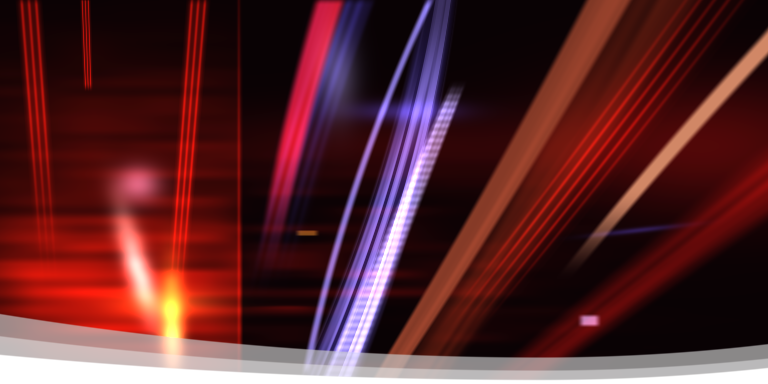
Write a WebGL 2 fragment shader that draws this background.

```glsl
#version 300 es
precision highp float;

uniform vec2 u_resolution;
out vec4 outColor;

const vec3 RED = vec3(0.78, 0.07, 0.03);
const vec3 DEEP_RED = vec3(0.36, 0.03, 0.02);
const vec3 PINK = vec3(0.72, 0.08, 0.20);
const vec3 BLUE = vec3(0.22, 0.20, 0.62);
const vec3 LILAC = vec3(0.74, 0.70, 1.0);
const vec3 COPPER = vec3(0.62, 0.27, 0.18);
const vec3 PEACH = vec3(0.82, 0.53, 0.40);
const vec3 FIRE = vec3(1.0, 0.62, 0.18);

float hash(vec2 p) {
  return fract(sin(dot(p, vec2(127.1, 311.7))) * 43758.5453);
}

float noise(vec2 p) {
  vec2 i = floor(p), f = fract(p);
  f = f * f * (3.0 - 2.0 * f);
  return mix(mix(hash(i), hash(i + vec2(1, 0)), f.x),
             mix(hash(i + vec2(0, 1)), hash(i + vec2(1, 1)), f.x), f.y);
}

// Beam coordinates: x runs across (-1 to 1), y along (0 to 1) from top to foot
vec2 beam(vec2 p, vec2 top, vec2 foot, float bend, float topHalf, float footHalf) {
  float t = (top.y - p.y) / (top.y - foot.y);
  float k = clamp(t, 0.0, 1.0);
  float center = mix(top.x, foot.x, t) + bend * k * (1.0 - k);
  return vec2((p.x - center) / mix(topHalf, footHalf, k), t);
}

float band(float across, float soft) {
  return 1.0 - smoothstep(1.0 - soft, 1.0 + 0.3 * soft, abs(across));
}

float span(float t, float fadeIn, float fadeOut) {
  return smoothstep(-fadeIn, fadeIn, t) * (1.0 - smoothstep(1.0 - fadeOut, 1.0, t));
}

float fibres(vec2 b, float count, float seed) {
  return noise(vec2(b.x * count + seed, b.y * 1.5 + seed));
}

float glow(vec2 p, vec2 center, vec2 size) {
  vec2 d = (p - center) / size;
  return exp(-dot(d, d));
}

float swoop(float x, float base, float left, float right) {
  float d = x - 1.41;
  return base + d * d * (d < 0.0 ? left : right);
}

float below(float y, float edge, float aa) {
  return 1.0 - smoothstep(edge - aa, edge + aa, y);
}

// Dark hall with a glowing panel on the left
vec3 backdrop(vec2 p) {
  float streak = noise(p * vec2(4.0, 42.0));
  float blotch = noise(p * vec2(9.0, 15.0) + 4.0);
  vec3 c = vec3(0.035, 0.006, 0.015);
  c += DEEP_RED * 0.75 * glow(p, vec2(1.85, 0.62), vec2(0.40, 0.17));
  c += DEEP_RED * 0.40 * glow(p, vec2(1.0, 0.62), vec2(0.55, 0.09));
  c += DEEP_RED * 0.75 * streak * streak * glow(p, vec2(0.85, 0.25), vec2(0.5, 0.24));
  float panel = 1.0 - smoothstep(0.625, 0.635, p.x);
  float heat = 0.20 * glow(p, vec2(0.3, 0.65), vec2(0.5, 0.22))
             + 0.85 * glow(p, vec2(0.36, 0.22), vec2(0.33, 0.25))
             + 0.45 * glow(p, vec2(0.06, 0.28), vec2(0.16, 0.13));
  heat *= 0.55 + 0.45 * streak + 0.35 * (blotch - 0.4);
  heat *= 1.0 - 0.45 * glow(p, vec2(0.45, 0.45), vec2(0.5, 0.018));
  c += panel * heat * vec3(0.98, 0.10, 0.03);
  c += RED * 0.35 * glow(p, vec2(0.622, 0.5), vec2(0.004, 0.6));
  c += RED * 0.6 * smoothstep(0.45, 0.8, streak) * glow(p, vec2(0.76, 0.21), vec2(0.12, 0.012));
  c += FIRE * 0.45 * band((p.x - 0.80) / 0.03, 0.5) * band((p.y - 0.393) / 0.008, 0.6);
  return c;
}

// Red vertical trails made of several thin lines
vec3 trail(vec2 b, float fadeOut) {
  float lines = 0.35 + 0.65 * pow(0.5 + 0.5 * cos(b.x * 11.0), 2.0);
  return RED * lines * band(b.x, 0.4) * span(b.y, 0.02, fadeOut);
}

vec3 fire(vec2 p) {
  vec2 flame = vec2(p.x + 0.28 * (p.y - 0.28), p.y);
  float flicker = 0.7 + 0.5 * noise(p * vec2(18.0, 26.0));
  vec3 c = vec3(1.0, 0.80, 0.78) * flicker * glow(flame, vec2(0.365, 0.30), vec2(0.032, 0.13));
  c += vec3(0.55, 0.36, 0.48) * glow(p, vec2(0.36, 0.52), vec2(0.055, 0.045));
  c += FIRE * 1.2 * flicker * glow(p, vec2(0.447, 0.17), vec2(0.028, 0.12));
  c += vec3(0.9, 0.7, 0.45) * glow(p, vec2(0.452, 0.09), vec2(0.025, 0.07));
  return c + FIRE * 0.4 * glow(p, vec2(0.43, 0.21), vec2(0.12, 0.035));
}

vec3 blueBeams(vec2 p) {
  vec2 b = beam(p, vec2(0.91, 1.0), vec2(0.68, 0.2), -0.05, 0.075, 0.06);
  vec3 c = BLUE * 0.6 * fibres(b, 5.0, 2.0) * band(b.x, 0.6) * span(b.y, 0.02, 0.6);
  b = beam(p, vec2(0.86, 1.0), vec2(0.69, 0.28), -0.05, 0.042, 0.03);
  c += mix(PINK, RED, 0.3 + 0.3 * b.x) * band(b.x, 0.5) * span(b.y, 0.02, 0.55);
  c += LILAC * 0.35 * glow(p, vec2(0.88, 0.80), vec2(0.05, 0.11));
  c += BLUE * 0.7 * glow(p, vec2(1.06, 0.71), vec2(0.13, 0.025));
  b = beam(p, vec2(1.12, 1.0), vec2(0.795, 0.02), -0.13, 0.012, 0.012);
  c += mix(BLUE, LILAC, 0.5) * band(b.x, 0.9) * span(b.y, 0.02, 0.03);
  b = beam(p, vec2(1.146, 1.0), vec2(0.86, 0.02), 0.13, 0.045, 0.075);
  float threads = smoothstep(0.25, 0.8, fibres(b, 9.0, 7.0));
  c += mix(BLUE * 0.5, vec3(0.50, 0.46, 0.90), threads) * band(b.x, 0.35) * (0.4 + 0.6 * smoothstep(0.0, 0.35, b.y));
  b = beam(p, vec2(1.18, 0.75), vec2(0.88, 0.015), 0.0, 0.022, 0.042);
  float ripple = 0.88 + 0.12 * cos(b.y * 240.0);
  return c + LILAC * ripple * (0.6 + 0.4 * fibres(b, 4.0, 3.0)) * band(b.x, 0.45) * span(b.y, 0.06, 0.01);
}

vec3 warmBeams(vec2 p, vec3 c) {
  vec2 b = beam(p, vec2(1.70, 1.0), vec2(1.13, 0.07), 0.05, 0.13, 0.07);
  c += vec3(0.30, 0.09, 0.04) * (0.5 + 0.5 * fibres(b, 5.0, 9.0)) * band(b.x, 0.7);
  b = beam(p, vec2(1.86, 1.0), vec2(1.18, 0.12), 0.03, 0.10, 0.07);
  float lines = pow(0.5 + 0.5 * cos(b.x * 17.0), 3.0);
  c += RED * (0.15 + 0.45 * lines) * band(b.x, 0.6) * span(b.y, 0.5, 0.35);
  b = beam(p, vec2(2.08, 0.58), vec2(1.40, 0.06), 0.0, 0.13, 0.08);
  c += DEEP_RED * (0.55 + 0.5 * fibres(b, 4.0, 5.0)) * band(b.x, 0.7);
  b = beam(p, vec2(1.585, 1.0), vec2(1.04, 0.076), 0.04, 0.062, 0.034);
  c = mix(c, COPPER * (0.85 + 0.22 * fibres(b, 3.0, 1.0)), 0.95 * band(b.x, 0.3));
  b = beam(p, vec2(2.01, 0.90), vec2(1.46, 0.265), -0.04, 0.036, 0.022);
  c = mix(c, PEACH, band(b.x, 0.55) * (1.0 - smoothstep(0.6, 1.0, b.y)));
  vec2 q = vec2(p.x, p.y - 0.11 * (p.x - 1.66));
  c += BLUE * 0.5 * glow(q, vec2(1.66, 0.40), vec2(0.11, 0.007));
  return c + LILAC * 0.7 * band((p.x - 1.535) / 0.028, 0.6) * band((p.y - 0.165) / 0.016, 0.6);
}

void main() {
  vec2 p = gl_FragCoord.xy / u_resolution * vec2(2.0, 1.0);
  float aa = 1.0 / u_resolution.y;
  vec3 c = backdrop(p);
  c += 0.75 * trail(beam(p, vec2(0.075, 1.0), vec2(0.13, 0.25), 0.0, 0.033, 0.03), 0.7);
  c += 0.8 * trail(beam(p, vec2(0.222, 1.0), vec2(0.23, 0.76), 0.0, 0.014, 0.012), 0.1);
  c += 0.8 * trail(beam(p, vec2(0.517, 1.0), vec2(0.455, 0.2), 0.0, 0.03, 0.024), 0.4);
  c += fire(p) + blueBeams(p);
  c = warmBeams(p, c);

  // Translucent swoops over a white foot
  c = mix(c, vec3(0.78), 0.68 * below(p.y, swoop(p.x, 0.069, 0.057, 0.10), aa));
  c = mix(c, vec3(0.92), 0.50 * below(p.y, swoop(p.x, 0.035, 0.045, 0.09), aa));
  c = mix(c, vec3(1.0), below(p.y, swoop(p.x, 0.0105, 0.033, 0.09), aa));
  outColor = vec4(clamp(c, 0.0, 1.0), 1.0);
}
```
